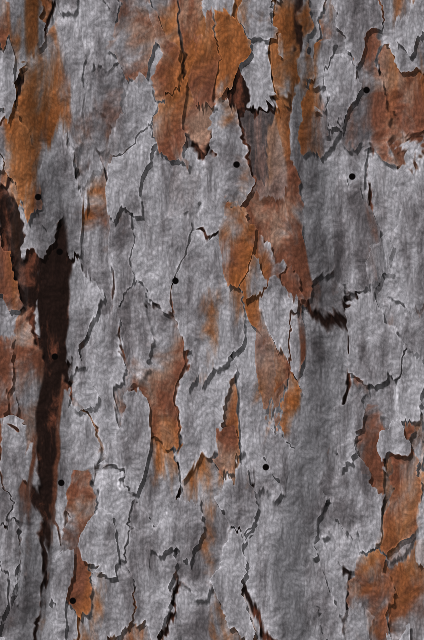
A Shadertoy shader for this texture:

```glsl
vec2 hash2(vec2 p) {
    return fract(sin(vec2(dot(p, vec2(127.1, 311.7)), dot(p, vec2(269.5, 183.3)))) * 43758.5);
}

// Layered sines, rotated and bent at each octave, roughly -1 to 1
float waves(vec2 p) {
    float sum = 0.0, amp = 0.6;
    for (int i = 0; i < 5; i++) {
        p = mat2(1.6, 1.2, -1.2, 1.6) * p + 1.7;
        p += 0.7 * sin(p.yx * 0.8);
        sum += amp * sin(p.x) * cos(p.y * 0.9);
        amp *= 0.6;
    }
    return sum;
}

// Cellular noise: distance to the cell border, then two random values of the cell
vec3 cells(vec2 p) {
    vec2 base = floor(p), id = base;
    float near = 9.0, next = 9.0;
    for (int y = -1; y <= 1; y++)
    for (int x = -1; x <= 1; x++) {
        vec2 cell = base + vec2(x, y);
        float d = length(cell + hash2(cell) - p);
        if (d < near) { next = near; near = d; id = cell; }
        else next = min(next, d);
    }
    return vec3(next - near, hash2(id + 37.0));
}

// Deep vertical cracks between the columns of bark
float fissure(vec2 p) {
    float x = p.x + 0.022 * sin(p.y * 7.0 + 1.0) + 0.018 * waves(p * vec2(5.0, 3.0));
    float d = abs(sin(7.5 * (x - 0.065)));
    return 1.0 - smoothstep(0.05, 0.34, d);
}

// One layer of ragged flakes: mask, border distance, tone
vec3 flakes(vec2 p, float layer, float crack) {
    vec2 warp = vec2(waves(p * vec2(11.0, 7.0) + layer * 7.3),
                     waves(p * vec2(15.0, 8.0) - layer * 5.1));
    vec2 scale = vec2(7.0, 2.3) * pow(1.33, layer) * vec2(1.0, 1.0 + 0.08 * layer);
    vec3 c = cells((p + warp * vec2(0.022, 0.045)) * scale + layer * 13.7);
    float bare = 0.08 + 0.16 * layer + 0.4 * crack;
    float mask = smoothstep(0.02, 0.08, c.x) * smoothstep(0.0, 0.06, c.y - bare);
    return vec3(mask, c.x, c.z);
}

void mainImage(out vec4 fragColor, in vec2 fragCoord) {
    vec2 p = fragCoord / iResolution.y;
    float crack = fissure(p);

    // Broad stains and fine relief, stretched along the trunk
    float stain = waves(p * vec2(8.0, 3.0) + 4.0);
    float mottle = waves(p * vec2(24.0, 13.0));
    float streak = waves(p * vec2(70.0, 16.0));
    vec2 fine = p * vec2(75.0, 48.0);
    float relief = waves(fine) - waves(fine + vec2(-0.16, 0.2));
    float heart = exp(-pow((p.x - 0.31) / 0.15, 2.0)) * smoothstep(0.12, 0.4, p.y);

    // Inner bark
    vec3 color = mix(vec3(0.13, 0.09, 0.08), vec3(0.36, 0.21, 0.16),
                     smoothstep(-0.4, 0.6, streak + 0.4 * stain - 0.6 * crack));

    // Flakes from the lowest layer to the top, each with a shadow and a pale rim
    for (int i = 0; i < 5; i++) {
        float layer = float(i);
        vec3 flake = flakes(p, layer, crack);
        float shadow = flakes(p + vec2(-0.004, 0.008), layer, crack).x;
        color *= 1.0 - 0.5 * shadow * (1.0 - flake.x);

        vec3 rust = mix(vec3(0.42, 0.26, 0.20), vec3(0.55, 0.43, 0.37),
                        smoothstep(-0.5, 0.5, mottle + flake.z - 0.4));
        rust = mix(rust, vec3(0.56, 0.33, 0.17),
                   0.75 * smoothstep(0.25, 0.75, 0.9 * flake.z - 0.7 * stain));
        vec3 grey = mix(vec3(0.35, 0.33, 0.34), vec3(0.60, 0.59, 0.61),
                        smoothstep(-0.7, 0.8, 0.6 * mottle + 0.35 * streak + flake.z - 0.4));
        float weather = flake.z + 0.4 * stain + 0.15 * mottle + 0.05 * layer - 0.4 * heart;
        vec3 bark = mix(rust, grey, smoothstep(0.14, 0.42, weather));

        float rim = 1.0 - smoothstep(0.05, 0.18, flake.y);
        bark = mix(bark, bark * 1.15 + 0.02, rim);
        bark *= 1.0 - 0.3 * crack;
        color = mix(color, bark, flake.x);
    }

    // Rough surface: embossed relief, streaks and grain
    color *= 1.0 + 0.24 * relief + 0.07 * streak;
    color *= 0.92 + 0.22 * cells(p * vec2(170.0, 120.0)).x;

    // Beetle holes
    vec2 grid = p / 0.16, cell = floor(grid);
    vec2 offset = fract(grid) - 0.2 - 0.6 * hash2(cell + 5.0);
    float hole = 1.0 - smoothstep(0.024, 0.038, length(offset));
    color = mix(color, vec3(0.04, 0.03, 0.03), hole * step(0.5, hash2(cell + 91.0).x));

    fragColor = vec4(clamp(color, 0.0, 1.0), 1.0);
}
```
